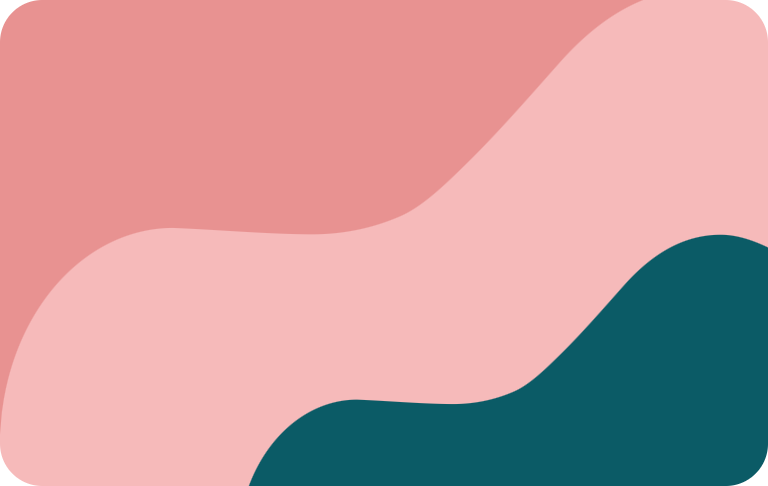
Reproduce this background procedurally as a WebGL 2 fragment shader.

```glsl
#version 300 es
precision highp float;
// A rounded card with two flowing hills, pale pink and teal, on a rose ground.
// One profile (elliptic shoulder, then Hermite spans) serves both hills;
// the teal hill is a smaller, shifted copy of the pink one.
uniform vec2 u_resolution;
out vec4 fragColor;

// Height of the hill at x, in units of the canvas height.
float hillHeight(float x) {
    // Each knot holds x, height and slope.
    vec3 knots[7] = vec3[7](
        vec3(0.3574, 0.531, -0.04), vec3(0.6384, 0.5178, -0.01),
        vec3(0.8264, 0.5548, 0.43), vec3(0.9669, 0.6663, 0.98),
        vec3(1.157, 0.8719, 1.12), vec3(1.4463, 1.0227, 0.0),
        vec3(1.5868, 0.9855, -0.47));

    // Elliptic shoulder on the left
    float across = clamp(1.0 - x / 0.3574, 0.0, 1.0);
    float height = 0.0847 + 0.4463 * sqrt(1.0 - across * across);

    // Smooth spans to the right of it
    for (int i = 0; i < 6; i++) {
        vec3 a = knots[i], b = knots[i + 1];
        if (x >= a.x) {
            float span = b.x - a.x;
            float t = (x - a.x) / span;
            float s = 1.0 - t;
            height = mix(a.y, b.y, t * t * (3.0 - 2.0 * t))
                   + span * t * s * (a.z * s - b.z * t);
        }
    }
    return height;
}

// Antialiased coverage, positive distances lying inside.
float coverage(float d) {
    return clamp(0.5 + d / max(fwidth(d), 1e-5), 0.0, 1.0);
}

float roundedBox(vec2 p, vec2 halfSize, float radius) {
    vec2 q = abs(p) - halfSize + radius;
    return length(max(q, 0.0)) + min(max(q.x, q.y), 0.0) - radius;
}

void main() {
    vec2 uv = gl_FragCoord.xy / u_resolution;
    vec2 p = uv * vec2(1.5868, 1.0);
    vec2 small = (p - vec2(0.7376, 0.1777)) / 0.69 + vec2(0.3574, 0.531);

    // Rose ground, pink hill, teal hill
    vec3 color = vec3(0.91, 0.573, 0.569);
    color = mix(color, vec3(0.965, 0.73, 0.73), coverage(hillHeight(p.x) - p.y));
    color = mix(color, vec3(0.045, 0.357, 0.4), coverage(hillHeight(small.x) - small.y));

    // White outside the rounded corners
    vec2 size = vec2(u_resolution.x / u_resolution.y, 1.0);
    float card = -roundedBox((uv - 0.5) * size, 0.5 * size, 0.087);
    color = mix(vec3(1.0), color, clamp(0.5 + card * u_resolution.y, 0.0, 1.0));
    fragColor = vec4(color, 1.0);
}
```
